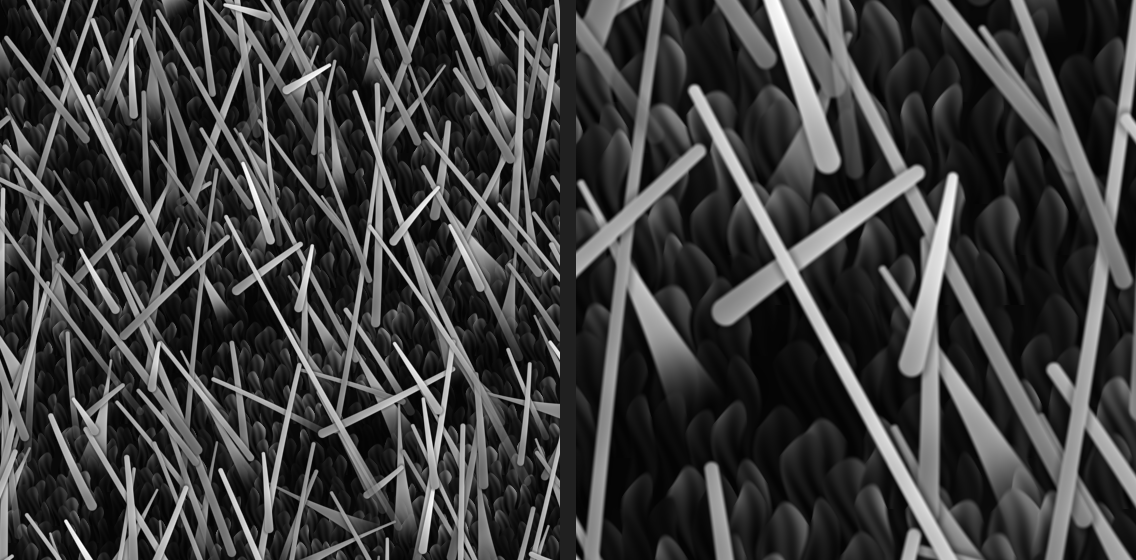
Left, the full canvas; right, a detail of the centre.
This texture is drawn by a Shadertoy shader. Its source:

```glsl
// Draws a grey micrograph of slender tapered needles over a dark bed of rounded buds.

const int NEEDLES = 124;
const int BLADES = 60;
const int SPLINTERS = 22;
const float SOFTNESS = 0.0016;
const vec2 BUD_GRID = vec2(40.0, 33.0);

float hash(float n) {
    return fract(sin(n * 12.9898 + 4.137) * 43758.547);
}

float hash2(vec2 cell, float seed) {
    return fract(sin(dot(cell, vec2(127.1, 311.7)) + seed * 17.3) * 43758.547);
}

// Evenly scattered position, reaching a little past the canvas
vec2 scatter(float index, float seed, float aspect) {
    vec2 spot = fract(vec2(0.7549, 0.5698) * index + vec2(hash(seed), hash(seed + 9.0)));
    spot += 0.12 * (vec2(hash(index + seed), hash(index + seed + 31.0)) - 0.5);
    return (spot * 1.16 - 0.08) * vec2(aspect, 1.0);
}

float layeredSines(vec2 p) {
    return 0.5 * sin(p.x + 1.7 * sin(p.y * 0.8)) + 0.5 * sin(p.y * 1.3 - p.x * 0.6);
}

// Buds are painted from the back row to the front row
float budBed(vec2 p) {
    vec2 g = p * BUD_GRID;
    g.x += 0.12 * sin(g.y * 3.1 + g.x);
    vec2 home = floor(g);
    float tone = 0.03;
    for (int row = 1; row >= -2; row--) {
        for (int col = -1; col <= 1; col++) {
            vec2 cell = home + vec2(col, row);
            float size = hash2(cell, 1.0);
            vec2 top = cell + vec2(hash2(cell, 2.0), 0.7 + 0.9 * hash2(cell, 3.0));
            vec2 q = g - top;
            q.x += 0.2 * (size - 0.5) * q.y;
            float halfWidth = mix(0.3, 0.56, size);
            float across = q.x / halfWidth;
            float depth = -q.y - 0.45 * across * across;
            float dist = max(abs(q.x) - halfWidth, -depth);
            float light = mix(0.07, 0.46, pow(hash2(cell, 4.0), 1.4));
            float side = 0.75 + 0.4 * across * sign(hash2(cell, 5.0) - 0.4);
            float grey = 0.025 + light * side * exp(-1.5 * max(depth, 0.0));
            grey += 0.12 * light * sin(q.x * 13.0 + q.y * 5.0);
            float cover = 1.0 - smoothstep(-0.08, 0.06, dist);
            tone = mix(tone, grey, cover);
        }
    }
    return max(tone * (1.0 + 0.45 * layeredSines(p * 15.0)), 0.015);
}

// A tapered, slightly bowed rod with bright rims; its root may sink into the bed
float paintRod(float tone, vec2 p, vec2 center, float angle, float len,
               float rootWidth, float tipWidth, float grey, float sink) {
    vec2 dir = vec2(cos(angle), sin(angle));
    vec2 q = p - center;
    float along = dot(q, dir) / len + 0.5;
    float t = clamp(along, 0.0, 1.0);
    float bow = 0.05 * len * sin(center.x * 57.0 + center.y * 91.0);
    float across = dot(q, vec2(-dir.y, dir.x)) + bow * t * (1.0 - t);
    float flare = (1.0 - t) * (1.0 - t);
    float halfWidth = mix(tipWidth, rootWidth, mix(1.0 - t, flare, sink));
    float beyond = (along - t) * len;
    float dist = length(vec2(across, beyond)) - halfWidth;
    float facet = clamp(across / halfWidth, -1.0, 1.0);
    float body = grey * mix(0.76, 1.06, smoothstep(0.0, 0.6, t));
    body += 0.10 * pow(abs(facet), 3.0) - 0.045 * facet;
    body += 0.025 * layeredSines(p * 90.0);
    float shadow = 0.3 * (1.0 - smoothstep(0.0, 0.006, dist));
    float rooted = mix(1.0, smoothstep(-0.02, 0.38, along), sink);
    float cover = 1.0 - smoothstep(-SOFTNESS, SOFTNESS, dist);
    return mix(tone * (1.0 - shadow * rooted), body, cover * rooted);
}

// Upward angle: mostly leaning left, some leaning right, upright or shallow
float leaning(float pick, float jitter) {
    float degrees = mix(109.0, 130.0, jitter);
    if (pick > 0.50) degrees = mix(63.0, 85.0, jitter);
    if (pick > 0.73) degrees = mix(86.0, 98.0, jitter);
    if (pick > 0.91) degrees = mix(18.0, 52.0, jitter);
    if (pick > 0.97) degrees = mix(148.0, 168.0, jitter);
    return radians(degrees);
}

void mainImage(out vec4 fragColor, in vec2 fragCoord) {
    vec2 p = fragCoord / iResolution.y;
    float aspect = iResolution.x / iResolution.y;
    float tone = budBed(p);

    // Broad blades that rise from the bed and narrow to a point
    for (int i = 0; i < BLADES; i++) {
        float n = float(i);
        float len = mix(0.10, 0.26, hash(n + 201.0));
        float width = mix(0.013, 0.030, hash(n + 263.0));
        float angle = leaning(hash(n + 317.0), hash(n + 379.0));
        float grey = mix(0.44, 0.68, hash(n + 431.0));
        tone = paintRod(tone, p, scatter(n, 5.0, aspect), angle, len, width, 0.002, grey, 1.0);
    }

    // Long needles, brighter toward the front
    for (int i = 0; i < NEEDLES; i++) {
        float n = float(i);
        float shape = hash(n + 503.0);
        float pick = hash(n + 571.0);
        float len = mix(0.16, 0.72, shape * shape) * (pick > 0.91 ? 0.4 : 1.0);
        float width = mix(0.0050, 0.0088, hash(n + 619.0));
        float angle = leaning(pick, hash(n + 673.0));
        float grey = mix(0.52, 0.66, n / float(NEEDLES)) + 0.18 * (hash(n + 727.0) - 0.4);
        float sink = step(0.6, hash(n + 769.0)) * 0.7;
        tone = paintRod(tone, p, scatter(n, 2.0, aspect), angle, len, width, width * 0.55, grey, sink);
    }

    // Short glaring splinters
    for (int i = 0; i < SPLINTERS; i++) {
        float n = float(i);
        float len = mix(0.05, 0.17, hash(n + 811.0));
        float angle = leaning(hash(n + 857.0), hash(n + 907.0));
        float grey = mix(0.74, 0.88, hash(n + 953.0));
        tone = paintRod(tone, p, scatter(n, 8.0, aspect), angle, len, 0.0075, 0.003, grey, 0.0);
    }

    fragColor = vec4(vec3(clamp(tone, 0.0, 1.0)), 1.0);
}
```
